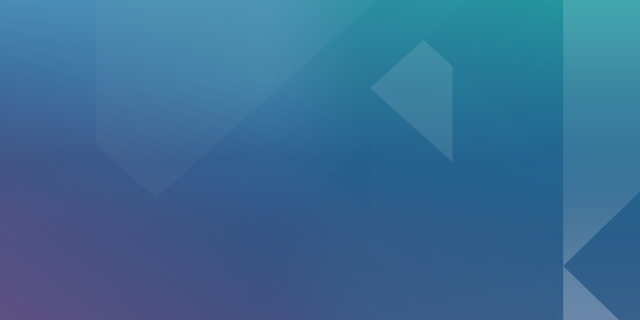
This background is drawn by a Shadertoy shader. Its source:

```glsl
// Soft blue, teal and violet gradient with translucent angular facets.

const vec2 RIGHT = vec2(1.0, 0.0);
const vec2 UP = vec2(0.0, 1.0);
const float SLOPE = 0.9;

// Vertical ramp through five evenly spaced colours, bottom to top.
vec3 ramp(float y, vec3 c0, vec3 c1, vec3 c2, vec3 c3, vec3 c4) {
    float t = clamp(y, 0.0, 1.0) * 4.0;
    vec3 c = mix(c0, c1, clamp(t, 0.0, 1.0));
    c = mix(c, c2, smoothstep(0.0, 1.0, t - 1.0));
    c = mix(c, c3, clamp(t - 2.0, 0.0, 1.0));
    return mix(c, c4, clamp(t - 3.0, 0.0, 1.0));
}

// Signed distance to an endless wedge that opens along the axis.
float wedge(vec2 p, vec2 tip, vec2 axis, float slope) {
    vec2 q = p - tip;
    float across = abs(dot(q, vec2(-axis.y, axis.x)));
    return (across - slope * dot(q, axis)) / sqrt(1.0 + slope * slope);
}

// Antialiased coverage of a signed distance.
float cover(float d) {
    return clamp(0.5 - d * iResolution.y, 0.0, 1.0);
}

// Four colour columns blended from left to right.
vec3 backdrop(vec2 p) {
    vec3 left = ramp(p.y, vec3(0.37, 0.31, 0.51), vec3(0.32, 0.315, 0.52),
        vec3(0.26, 0.33, 0.53), vec3(0.24, 0.43, 0.62), vec3(0.29, 0.55, 0.71));
    vec3 glow = ramp(p.y, vec3(0.26, 0.315, 0.51), vec3(0.205, 0.33, 0.52),
        vec3(0.19, 0.38, 0.57), vec3(0.25, 0.51, 0.66), vec3(0.28, 0.57, 0.70));
    vec3 middle = ramp(p.y, vec3(0.235, 0.355, 0.535), vec3(0.205, 0.36, 0.54),
        vec3(0.15, 0.38, 0.55), vec3(0.16, 0.47, 0.595), vec3(0.17, 0.56, 0.635));
    vec3 teal = ramp(p.y, vec3(0.22, 0.375, 0.55), vec3(0.165, 0.37, 0.54),
        vec3(0.135, 0.395, 0.565), vec3(0.135, 0.485, 0.595), vec3(0.145, 0.60, 0.63));
    vec3 c = mix(left, glow, clamp(p.x / 0.82, 0.0, 1.0));
    c = mix(c, middle, smoothstep(0.80, 1.18, p.x));
    return mix(c, teal, clamp((p.x - 1.18) / 0.57, 0.0, 1.0));
}

void mainImage(out vec4 fragColor, in vec2 fragCoord) {
    // The canvas spans 2 by 1 units.
    vec2 p = fragCoord / iResolution.xy * vec2(2.0, 1.0);
    vec3 white = vec3(1.0);
    vec3 shade = vec3(0.08, 0.30, 0.48);
    vec3 col = backdrop(p);

    // Faint large facet at the upper left
    float large = max(wedge(p, vec2(0.487, 0.380), UP, 1.0 / SLOPE), 0.299 - p.x);
    col = mix(col, white, 0.03 * cover(large));

    // Dim facets near the centre
    float small = max(wedge(p, vec2(1.031, 0.45), RIGHT, SLOPE), p.x - 1.161);
    col = mix(col, shade, 0.09 * cover(small));
    vec2 peak = vec2(1.323, 0.875);
    float wide = max(wedge(p, peak, RIGHT, SLOPE), p.x - 1.76);
    col = mix(col, shade, 0.05 * cover(wide));

    // Bright clipped kite
    float kite = max(wedge(p, vec2(1.154, 0.727), RIGHT, SLOPE), p.x - 1.414);
    kite = max(kite, wedge(p, peak, -UP, 1.0 / SLOPE));
    col = mix(col, white, 0.10 * cover(kite));

    // Right strip with a notch, brighter toward the bottom
    float strip = max(1.76 - p.x, -wedge(p, vec2(1.76, 0.169), RIGHT, 0.97));
    float strength = mix(0.25, 0.10, smoothstep(0.0, 0.5, p.y));
    strength += 0.04 * smoothstep(0.6, 1.0, p.y);
    col = mix(col, white, strength * cover(strip));

    fragColor = vec4(col, 1.0);
}
```
